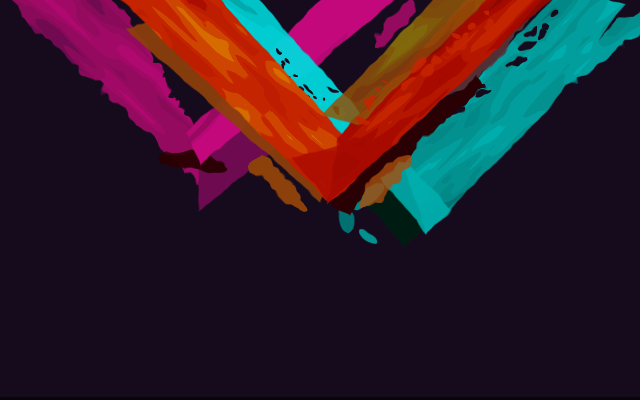
Give the GLSL for this background, as a Shadertoy shader.

```glsl
const vec3 NIGHT = vec3(0.085, 0.045, 0.115);
const vec3 PLUM = vec3(0.43, 0.04, 0.31);
const vec3 MAGENTA = vec3(0.58, 0.04, 0.37);
const vec3 PINK = vec3(0.76, 0.03, 0.48);
const vec3 MAROON = vec3(0.16, 0.0, 0.01);
const vec3 RED = vec3(0.66, 0.04, 0.0);
const vec3 SCARLET = vec3(0.77, 0.14, 0.0);
const vec3 ORANGE = vec3(0.84, 0.42, 0.0);
const vec3 RUST = vec3(0.55, 0.25, 0.04);
const vec3 OLIVE = vec3(0.58, 0.47, 0.03);
const vec3 DEEP_TEAL = vec3(0.0, 0.44, 0.44);
const vec3 TEAL = vec3(0.01, 0.57, 0.56);
const vec3 AQUA = vec3(0.0, 0.68, 0.68);
const vec3 CYAN = vec3(0.0, 0.84, 0.86);
const vec3 PINE = vec3(0.0, 0.11, 0.07);

float hash(vec2 p) {
    return fract(sin(dot(p, vec2(127.1, 311.7))) * 43758.5);
}

// Bilinear noise keeps the paint patches angular
float noise(vec2 p) {
    vec2 i = floor(p), f = p - i;
    vec2 e = vec2(0, 1);
    return mix(mix(hash(i), hash(i + e.yx), f.x),
               mix(hash(i + e), hash(i + e.yy), f.x), f.y);
}

vec2 warp(vec2 p, float amount) {
    vec2 coarse = vec2(noise(p * 5.0), noise(p * 5.0 + 40.0));
    vec2 fine = vec2(noise(p * 14.0 + 9.0), noise(p * 14.0 + 70.0));
    return p + amount * (coarse + 0.5 * fine - 0.75);
}

float cross2(vec2 a, vec2 b) { return a.x * b.y - a.y * b.x; }

float side(vec2 p, vec2 a, vec2 b) {
    return cross2(p - a, normalize(b - a));
}

// Convex quadrilateral, either winding
float quad(vec2 p, vec2 a, vec2 b, vec2 c, vec2 d) {
    float s = sign(cross2(b - a, c - a));
    return max(max(s * side(p, a, b), s * side(p, b, c)),
               max(s * side(p, c, d), s * side(p, d, a)));
}

// Flake tapering towards both ends
float flake(vec2 p, vec2 a, vec2 b, float width) {
    vec2 e = b - a;
    float t = clamp(dot(p - a, e) / dot(e, e), 0.0, 1.0);
    return length(p - a - e * t) - width * sqrt(4.0 * t * (1.0 - t));
}

// Torn chips scattered along a line
float chips(vec2 p, vec2 a, vec2 b, float spread, float size) {
    float d = 1e3;
    for (float i = 0.0; i < 14.0; i++) {
        vec2 jitter = vec2(hash(vec2(i, a.x)), hash(vec2(i, b.y))) - 0.5;
        vec2 c = mix(a, b, (i + 0.5) / 14.0) + jitter * spread;
        vec2 reach = normalize(b - a + jitter) * size * (0.6 + jitter.x);
        d = min(d, flake(p, c - reach, c + reach, size * 0.35));
    }
    return d;
}

// Flat-toned bristle streaks running along a direction
vec3 pigment(vec2 p, vec2 dir, vec3 dark, vec3 mid, vec3 light) {
    vec2 q = vec2(dot(p, dir), cross2(dir, p));
    float n = 0.65 * noise(q * vec2(1.3, 5.0)) + 0.35 * noise(q * vec2(3.0, 15.0) + 20.0);
    float level = n * 7.0;
    float t = (floor(level) + smoothstep(0.85, 1.0, fract(level))) / 6.0;
    vec3 c = mix(dark, mid, smoothstep(0.1, 0.45, t));
    return mix(c, light, smoothstep(0.5, 0.85, t));
}

vec3 paint(vec3 base, vec3 c, float d, float alpha, float px) {
    return mix(base, c, alpha * smoothstep(px, -px, d));
}

void mainImage(out vec4 fragColor, in vec2 fragCoord) {
    // Canvas is 4.8 units tall, measured down from the top
    float px = 4.8 / iResolution.y;
    vec2 p = vec2(fragCoord.x, iResolution.y - fragCoord.y) * px;
    p.x *= 7.68 / (iResolution.x * px);
    vec2 r = warp(p, 0.13), s = warp(p, 0.04);
    vec2 fall = normalize(vec2(1, 0.95)), rise = normalize(vec2(1, -0.98));
    vec3 col = NIGHT;

    // Magenta chevron
    vec3 plum = pigment(p, fall, PLUM, MAGENTA, mix(MAGENTA, PINK, 0.6));
    vec3 pink = pigment(p, rise, MAGENTA, PINK, PINK);
    col = paint(col, plum, quad(r, vec2(-0.1, -0.2), vec2(1.25, -0.2), vec2(2.4, 1.55), vec2(2.38, 2.2)), 1.0, px);
    col = paint(col, PLUM, quad(s, vec2(1.75, 1.85), vec2(2.38, 2.0), vec2(3.4, 1.25), vec2(2.38, 2.54)), 1.0, px);
    col = paint(col, PLUM, quad(s, vec2(2.38, 2.54), vec2(2.38, 2.0), vec2(3.6, 0.9), vec2(3.4, 1.7)), 1.0, px);
    col = paint(col, MAROON, flake(r, vec2(1.92, 1.88), vec2(2.72, 1.97), 0.11), 0.95, px);
    col = paint(col, pink, quad(s, vec2(2.4, 1.98), vec2(2.25, 1.6), vec2(4.0, -0.15), vec2(4.85, -0.1)), 1.0, px);
    col = paint(col, MAGENTA, flake(r, vec2(4.5, 0.54), vec2(4.96, 0.02), 0.11), 1.0, px);
    col = paint(col, NIGHT, chips(r, vec2(1.85, 0.7), vec2(2.35, 1.4), 0.15, 0.1), 1.0, px);

    // Cyan chevron, with its dark underside
    vec3 teal = pigment(p, rise, DEEP_TEAL, TEAL, AQUA);
    vec3 cyan = pigment(p, fall, AQUA, CYAN, CYAN);
    col = paint(col, PINE, quad(s, vec2(4.4, 2.45), vec2(4.85, 2.95), vec2(5.15, 2.65), vec2(4.6, 2.05)), 1.0, px);
    col = paint(col, cyan, quad(s, vec2(2.55, -0.1), vec2(3.02, -0.1), vec2(4.38, 1.42), vec2(4.12, 1.68)), 0.95, px);
    col = paint(col, NIGHT, chips(r, vec2(3.3, 0.6), vec2(4.0, 1.3), 0.25, 0.07), 1.0, px);
    col = paint(col, teal, quad(r, vec2(6.85, 1.0), vec2(6.9, 0.72), vec2(7.8, 0.0), vec2(7.75, 0.4)), 1.0, px);
    col = paint(col, teal, quad(s, vec2(4.8, 1.85), vec2(5.12, 2.81), vec2(6.6, 1.3), vec2(6.35, 0.35)), 1.0, px);
    col = paint(col, teal, quad(s, vec2(6.6, 1.3), vec2(5.8, 0.88), vec2(6.75, -0.15), vec2(7.5, 0.05)), 1.0, px);
    col = paint(col, AQUA, quad(s, vec2(4.56, 2.12), vec2(4.8, 1.85), vec2(5.4, 2.5), vec2(5.12, 2.81)), 0.9, px);
    col = paint(col, NIGHT, chips(r, vec2(5.0, 1.65), vec2(6.8, 0.08), 0.2, 0.12), 1.0, px);
    col = paint(col, DEEP_TEAL, flake(s, vec2(4.12, 2.48), vec2(4.2, 2.8), 0.09), 1.0, px);
    col = paint(col, TEAL, flake(s, vec2(4.33, 2.76), vec2(4.52, 2.92), 0.05), 1.0, px);
    col = paint(col, TEAL, flake(s, vec2(4.25, 2.5), vec2(4.62, 2.2), 0.08), 0.9, px);

    // Red chevron over its shadow and translucent orange edges
    vec3 ember = pigment(p, fall, RED, SCARLET, ORANGE);
    vec3 blood = pigment(p, rise, RED * 0.8, RED, SCARLET);
    col = paint(col, vec3(0.34, 0.2, 0.22), quad(r, vec2(5.2, 1.2), vec2(5.4, 0.7), vec2(6.6, -0.1), vec2(5.9, 0.85)), 0.9, px);
    col = paint(col, MAROON, quad(r, vec2(3.9, 2.35), vec2(4.15, 2.56), vec2(5.8, 1.03), vec2(5.72, 0.88)), 1.0, px);
    col = paint(col, RUST, quad(s, vec2(1.5, 0.35), vec2(1.9, 0.2), vec2(4.0, 2.1), vec2(3.85, 2.42)), 0.93, px);
    col = paint(col, ember, quad(s, vec2(1.3, -0.15), vec2(2.55, -0.1), vec2(4.15, 1.65), vec2(3.95, 2.42)), 1.0, px);
    col = paint(col, blood, quad(s, vec2(3.95, 2.45), vec2(4.05, 1.65), vec2(5.7, -0.1), vec2(6.7, -0.1)), 1.0, px);
    col = paint(col, RED, quad(s, vec2(3.5, 1.9), vec2(4.05, 1.75), vec2(4.6, 1.75), vec2(3.95, 2.42)), 0.8, px);
    vec3 ochre = pigment(p, rise, RUST, mix(RUST, OLIVE, 0.4), OLIVE);
    col = paint(col, ochre, quad(s, vec2(3.85, 1.4), vec2(4.3, 1.5), vec2(5.95, -0.1), vec2(5.3, -0.1)), 0.85, px);
    col = paint(col, SCARLET, chips(r, vec2(4.3, 1.4), vec2(6.0, 0.1), 0.2, 0.12), 0.9, px);
    col = paint(col, RUST, flake(r, vec2(3.02, 1.9), vec2(3.68, 2.5), 0.11), 1.0, px);
    col = paint(col, RUST * 1.2, flake(r, vec2(4.36, 2.48), vec2(4.9, 1.85), 0.1), 0.8, px);

    // Dark strip at the foot
    col = paint(col, NIGHT * 0.35, 4.765 - p.y, 1.0, px);
    fragColor = vec4(col, 1.0);
}
```
